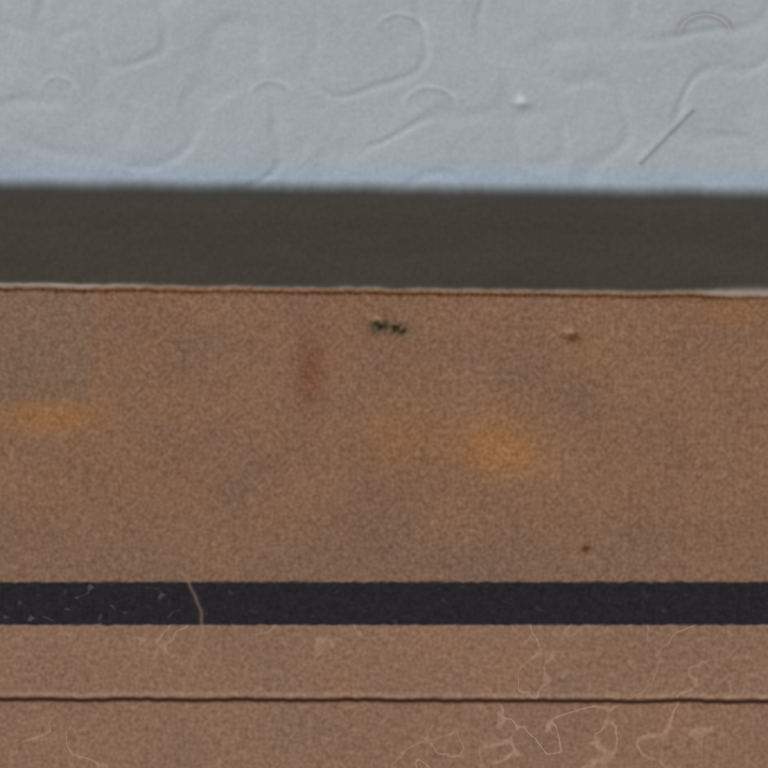
A WebGL 1 fragment shader for this texture:

```glsl
precision highp float;
// Weathered wall: pale embossed plaster over a dark painted band, then a
// terracotta course cut by a black stripe and a thin joint. Layers are blended
// by wavering horizontal edges; gradient noise gives relief, stains and grain.

uniform vec2 u_resolution;

vec2 hash2(vec2 p) {
  p = vec2(dot(p, vec2(127.1, 311.7)), dot(p, vec2(269.5, 183.3)));
  return fract(sin(p) * 43758.545) * 2.0 - 1.0;
}

float noise(vec2 p) {
  vec2 i = floor(p), f = fract(p);
  vec2 w = f * f * f * (f * (f * 6.0 - 15.0) + 10.0);
  vec2 e = vec2(1.0, 0.0);
  return mix(mix(dot(hash2(i), f), dot(hash2(i + e), f - e), w.x),
             mix(dot(hash2(i + e.yx), f - e.yx), dot(hash2(i + 1.0), f - 1.0), w.x), w.y);
}

float fbm(vec2 p) {
  float sum = 0.0, amp = 0.6;
  for (int i = 0; i < 4; i++) {
    sum += amp * noise(p);
    p = mat2(1.6, 1.2, -1.2, 1.6) * p + 7.3;
    amp *= 0.55;
  }
  return sum;
}

// Soft elliptical spot, 1 at its centre
float spot(vec2 p, vec2 c, vec2 r) {
  vec2 d = (p - c) / r;
  return exp(-dot(d, d));
}

float segment(vec2 p, vec2 a, vec2 b) {
  vec2 d = b - a;
  return length(p - a - d * clamp(dot(p - a, d) / dot(d, d), 0.0, 1.0));
}

// Upper arc pressed into plaster: lit outside, shaded inside
float arcRelief(vec2 p, vec2 c, float r) {
  vec2 d = p - c;
  d.x *= 0.75;
  float s = (length(d) - r) / 0.004;
  return -s * exp(-s * s) * smoothstep(-0.3 * r, 0.7 * r, d.y);
}

float plasterHeight(vec2 p) {
  float ridge = abs(noise(vec2(p.x * 9.0 - p.y * 5.0, p.x * 4.0 + p.y * 9.0) + 3.0));
  return fbm(p * 13.0) + 0.45 * smoothstep(0.0, 0.12, ridge);
}

vec3 plaster(vec2 p, float grain) {
  float slope = plasterHeight(p + vec2(-0.003, 0.004)) - plasterHeight(p);
  vec3 col = vec3(0.615, 0.64, 0.655) - 0.11 * slope + 0.025 * fbm(p * 5.0);
  float marks = arcRelief(p, vec2(0.52, 0.958), 0.023)
              + arcRelief(p, vec2(0.56, 0.862), 0.024)
              + arcRelief(p, vec2(0.352, 0.876), 0.018)
              + arcRelief(p, vec2(0.075, 0.885), 0.014);
  col -= 0.07 * marks;
  float groove = segment(p, vec2(0.835, 0.787), vec2(0.902, 0.855));
  col -= 0.09 * exp(-groove * groove / 1.0e-5);
  float lit = segment(p, vec2(0.831, 0.793), vec2(0.898, 0.861));
  col += 0.035 * exp(-lit * lit / 2.0e-5);
  col -= vec3(0.05, 0.09, 0.1) * abs(arcRelief(p, vec2(0.918, 0.956), 0.025)) * 1.6;
  col += 0.13 * spot(p, vec2(0.677, 0.871), vec2(0.007));
  col -= 0.10 * spot(p, vec2(0.681, 0.861), vec2(0.009, 0.005));
  return col + grain * 0.025;
}

vec3 terracotta(vec2 p, float grain) {
  float stain = fbm(p * vec2(7.0, 9.0) + 11.0);
  vec3 col = vec3(0.495, 0.375, 0.295) + vec3(0.08, 0.05, 0.015) * stain;
  col += vec3(0.03, 0.005, -0.025) * fbm(p * 12.0 + 31.0);
  // Ochre patches, a red smear and a dull block at the left
  float ochre = spot(p, vec2(0.07, 0.46), vec2(0.08, 0.025))
              + spot(p, vec2(0.65, 0.415), vec2(0.07, 0.04))
              + 0.7 * spot(p, vec2(0.51, 0.42), vec2(0.05, 0.035))
              + 0.7 * spot(p, vec2(0.95, 0.595), vec2(0.06, 0.018));
  col += vec3(0.06, 0.018, -0.035) * ochre;
  col += vec3(-0.05, -0.075, -0.055) * spot(p, vec2(0.404, 0.518), vec2(0.021, 0.045));
  float block = (1.0 - smoothstep(0.114, 0.124, p.x)) * smoothstep(0.47, 0.485, p.y);
  col = mix(col, vec3(0.46, 0.375, 0.315), 0.5 * block);
  col = mix(col, vec3(0.46, 0.37, 0.315), 0.45 * (1.0 - smoothstep(0.24, 0.36, p.y)));
  // Paler, scratched lower course
  float lower = 1.0 - smoothstep(0.19, 0.215, p.y);
  float scratch = abs(noise(p * mat2(17.0, -12.0, 9.0, 15.0) + fbm(p * 9.0) * 1.5));
  float patchy = smoothstep(-0.1, 0.3, noise(p * 6.0 + 5.0) + 0.25 * spot(p, vec2(0.65, 0.05), vec2(0.15, 0.1)));
  col += lower * (vec3(0.035, 0.025, 0.02) + 0.09 * patchy * (1.0 - smoothstep(0.0, 0.06, scratch)));
  // Dark crumbs in two small hollows
  float crumbs = 0.75 + 1.3 * noise(p * 110.0);
  float hollow = spot(p, vec2(0.493, 0.576), vec2(0.012, 0.009)) + spot(p, vec2(0.519, 0.571), vec2(0.011, 0.007));
  col = mix(col, vec3(0.17, 0.16, 0.10), clamp(hollow * crumbs, 0.0, 0.9));
  col += vec3(0.13, 0.13, 0.06) * spot(p, vec2(0.49, 0.586), vec2(0.007, 0.004));
  col -= 0.15 * spot(p, vec2(0.746, 0.561), vec2(0.011, 0.006));
  col += 0.10 * spot(p, vec2(0.741, 0.569), vec2(0.009, 0.005));
  col -= 0.16 * spot(p, vec2(0.763, 0.286), vec2(0.005));
  return col + grain * 0.075;
}

void main() {
  vec2 p = gl_FragCoord.xy / u_resolution;
  float grain = noise(p * 170.0) + 0.7 * noise(p * 93.0 + 17.0);
  float wobble = 0.003 * noise(vec2(p.x * 14.0, 2.0)) + 0.002 * noise(vec2(p.x * 70.0, 9.0));

  // Dark band, with a thin chipped lip where it meets the terracotta
  float bandTop = 0.760 - 0.012 * p.x + wobble, bandBase = 0.630 - 0.011 * p.x + wobble;
  vec3 band = vec3(0.262, 0.245, 0.218) + 0.018 * grain + 0.035 * fbm(p * vec2(5.0, 25.0));
  band = mix(band, vec3(0.25, 0.255, 0.26), 0.6 * smoothstep(bandTop - 0.03, bandTop, p.y));
  vec3 col = mix(terracotta(p, grain), band, smoothstep(bandBase - 0.003, bandBase + 0.003, p.y));
  float chips = 0.28 + 0.5 * noise(vec2(p.x * 32.0, 4.0)) + 0.45 * (1.0 - smoothstep(0.1, 0.26, p.x)) + 0.5 * smoothstep(0.89, 0.94, p.x);
  float lip = (p.y - bandBase) / (0.0033 + 0.003 * smoothstep(0.9, 0.97, p.x));
  col -= 0.13 * exp(-pow((p.y - bandBase + 0.007) / 0.003, 2.0));
  col = mix(col, vec3(0.61, 0.56, 0.52), clamp(chips, 0.0, 0.85) * exp(-lip * lip));

  // Plaster fades softly into the band with a bluish rim
  vec3 wall = plaster(p, grain) + vec3(-0.03, -0.005, 0.025) * exp(-pow((p.y - bandTop - 0.015) / 0.018, 2.0));
  col = mix(col, wall, smoothstep(bandTop - 0.011, bandTop + 0.014, p.y));

  // Black stripe with a rough edge and worn flecks
  float rough = 0.0025 * noise(p * 75.0);
  float stripe = smoothstep(0.184, 0.189, p.y + rough) * (1.0 - smoothstep(0.239, 0.245, p.y + rough));
  float flecks = smoothstep(0.22, 0.5, noise(p * vec2(65.0, 100.0))) * (1.0 - 0.75 * smoothstep(0.1, 0.4, p.x));
  col = mix(col, vec3(0.145, 0.138, 0.155) + 0.03 * grain + 0.14 * flecks, 0.97 * stripe);

  // Thin joint below its pale upper edge
  float joint = p.y - 0.0895 + 0.003 * p.x - wobble;
  col += 0.07 * exp(-pow((joint - 0.007) / 0.004, 2.0)) * (0.7 + noise(p * 40.0));
  col = mix(col, vec3(0.20, 0.125, 0.10), 0.9 * exp(-pow(joint / 0.0032, 2.0)));

  // Pale crack wandering down across the stripe
  float crack = p.x - 0.252 - 0.012 * sin(p.y * 38.0 - 5.5) - 0.006 * noise(vec2(p.y * 50.0, 1.0));
  float reach = smoothstep(0.09, 0.12, p.y) * (1.0 - smoothstep(0.235, 0.26, p.y));
  col = mix(col, vec3(0.56, 0.45, 0.38), 0.5 * reach * exp(-pow(crack / 0.003, 2.0)));

  gl_FragColor = vec4(clamp(col, 0.0, 1.0), 1.0);
}
```
